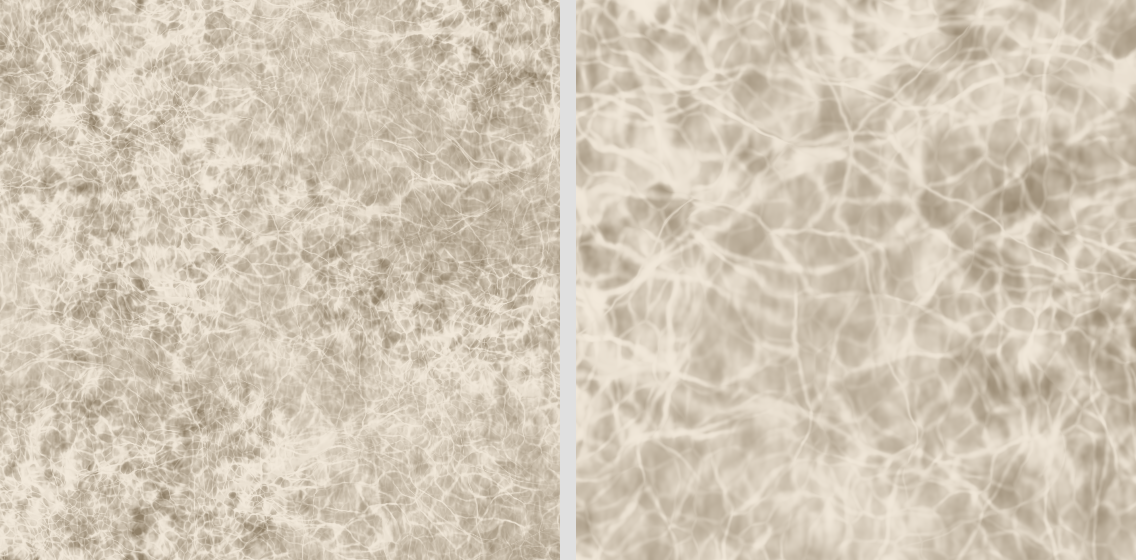
Left, the full canvas; right, a detail of the centre.
Reproduce this texture procedurally as a WebGL 2 fragment shader.

```glsl
#version 300 es
precision highp float;
uniform vec2 u_resolution;
out vec4 fragColor;

const vec3 DARK_STONE = vec3(0.60, 0.54, 0.45);
const vec3 PALE_CALCITE = vec3(0.95, 0.915, 0.86);
const float BASE_TONE = 0.50;
const float VEIN_TONE = 0.94;
const float CLOUD_GAIN = 0.45;
const float MOTTLE_GAIN = 1.1;
const float GRAIN_GAIN = 0.2;
const float SPECK_GAIN = 0.3;
const float CRACKLE_GAIN = 0.27;
const float SIDE_DRIFT = 0.1;
const float RISING = 0.42;     // vein directions in radians
const float FALLING = -0.38;
const float UPRIGHT = 1.65;
const float TAU = 6.2832;

vec2 hash22(vec2 p) {
    vec3 q = fract(p.xyx * vec3(0.1031, 0.1030, 0.0973));
    q += dot(q, q.yzx + 33.33);
    return fract((q.xx + q.yz) * q.zy);
}

float valueNoise(vec2 p) {
    vec2 cell = floor(p), f = fract(p);
    f = f * f * (3.0 - 2.0 * f);
    float low = mix(hash22(cell).x, hash22(cell + vec2(1, 0)).x, f.x);
    float high = mix(hash22(cell + vec2(0, 1)).x, hash22(cell + vec2(1, 1)).x, f.x);
    return mix(low, high, f.y);
}

float fbm(vec2 p) {
    float sum = 0.0, gain = 0.533;
    for (int i = 0; i < 4; i++) {
        sum += gain * valueNoise(p);
        p = mat2(1.6, 1.2, -1.2, 1.6) * p + 7.3;
        gain *= 0.5;
    }
    return sum;
}

vec2 rotate(vec2 p, float angle) {
    float c = cos(angle), s = sin(angle);
    return vec2(c * p.x + s * p.y, c * p.y - s * p.x);
}

// Bright seams between the cells of a cellular noise
float crackle(vec2 p, float width) {
    vec2 cell = floor(p), f = fract(p);
    float nearest = 9.0, second = 9.0;
    for (int y = -1; y <= 1; y++) {
        for (int x = -1; x <= 1; x++) {
            vec2 offset = vec2(x, y);
            float d = length(offset + hash22(cell + offset) - f);
            second = min(second, max(nearest, d));
            nearest = min(nearest, d);
        }
    }
    return 1.0 - smoothstep(0.0, width, second - nearest);
}

// Scattered wavy veins around one direction: x is the core, y the halo
vec2 veinFamily(vec2 p, int count, float angle, float spread, float width, float seed) {
    vec2 sum = vec2(0.0);
    for (int i = 0; i < count; i++) {
        vec2 anchor = fract(seed + float(i) * vec2(0.7549, 0.5698)) * 1.2 - 0.1;
        vec2 rnd = hash22(vec2(float(i) + 3.0, seed * 91.0));
        vec2 q = rotate(p - anchor, angle + spread * (2.0 * rnd.x - 1.0));
        float across = q.y + 0.014 * sin(q.x * 9.0 + TAU * rnd.y)
                     + 0.005 * sin(q.x * 24.0 + 40.0 * rnd.x);
        float reach = mix(0.2, 0.55, rnd.y);
        float fade = 1.0 - smoothstep(0.3 * reach, reach, abs(q.x));
        float swell = 0.5 + 0.5 * sin(q.x * 13.0 + 30.0 * rnd.x);
        float d = abs(across) / (width * (0.55 + swell * swell));
        sum += fade * vec2(exp(-d * d), exp(-d * 0.22));
    }
    return min(sum, vec2(1.0));
}

void main() {
    vec2 uv = gl_FragCoord.xy / u_resolution.y;

    // Bend the space so that all seams run unevenly
    vec2 bend = vec2(fbm(uv * 6.0), fbm(uv * 6.0 + 31.0)) - 0.5;
    vec2 fray = vec2(fbm(uv * 30.0 + 5.0), fbm(uv * 30.0 + 57.0)) - 0.5;
    vec2 p = uv + 0.08 * bend + 0.014 * fray;

    // Stone body: clouds, mottling, upright grain and dark specks
    float broken = smoothstep(0.36, 0.62, fbm(uv * 4.5 + 70.0) - 0.12 * (uv.x - 0.5));
    float mottle = fbm(uv * vec2(48.0, 42.0) + 11.0);
    float grain = valueNoise(uv * vec2(270.0, 120.0));
    float speck = smoothstep(0.54, 0.74, fbm(uv * 36.0 + 140.0));
    float tone = BASE_TONE - SIDE_DRIFT * (uv.x - 0.5);
    tone += CLOUD_GAIN * (fbm(uv * 3.5 + 9.0) - 0.5);
    tone += MOTTLE_GAIN * (mottle - 0.5) * mix(0.55, 1.1, broken);
    tone += GRAIN_GAIN * (grain - 0.5) - SPECK_GAIN * speck * broken;

    // Crackle net from coarse to fine, stretched along the vein directions
    float coarse = crackle(rotate(p, RISING) * vec2(8.0, 15.0), 0.09);
    float middle = crackle(rotate(p, FALLING) * vec2(20.0, 33.0) + 40.0, 0.17);
    float upright = crackle(p * vec2(30.0, 13.0) + 80.0, 0.12);
    float fine = crackle(p * vec2(68.0, 62.0) + 120.0, 0.32);
    float gate = smoothstep(0.32, 0.62, fbm(uv * 11.0 + 210.0));
    float net = coarse * 0.9 * gate + middle * mix(0.3, 1.0, gate)
              + upright * 0.8 * (1.0 - gate) + fine * mix(0.35, 0.85, broken);
    tone += CRACKLE_GAIN * net;

    // Broad veins with feathered halos, then thin threads
    vec2 broad = veinFamily(p, 8, RISING, 0.16, 0.0050, 0.23)
               + veinFamily(p, 6, FALLING, 0.20, 0.0042, 0.61)
               + veinFamily(p, 7, UPRIGHT, 0.12, 0.0024, 0.37);
    vec2 thread = veinFamily(p, 15, RISING, 0.35, 0.0013, 0.82)
                + veinFamily(p, 12, FALLING, 0.35, 0.0013, 0.09)
                + veinFamily(p, 12, UPRIGHT, 0.18, 0.0012, 0.51);
    float ragged = clamp(0.5 * net + 1.6 * (mottle - 0.4), 0.0, 1.0);
    tone += min(broad.y, 1.0) * (0.05 + 0.28 * ragged);
    float core = min(broad.x, 1.0) * mix(0.55, 0.95, ragged);
    float strand = min(thread.x, 1.0) * mix(0.25, 0.65, gate);
    tone = mix(tone, VEIN_TONE, max(core, strand));

    // Soft shoulder keeps the palest areas from clipping
    tone = tone > 0.8 ? 0.8 + 0.2 * (1.0 - exp(-(tone - 0.8) * 5.0)) : tone;
    fragColor = vec4(mix(DARK_STONE, PALE_CALCITE, max(tone, -0.1)), 1.0);
}
```
